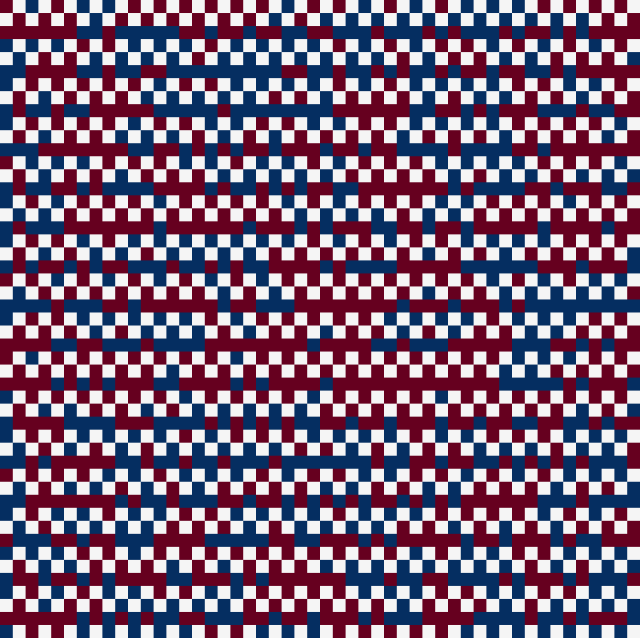
Give the GLSL for this pattern, as a WebGL 2 fragment shader.

```glsl
#version 300 es
precision highp float;
// Woven check: white squares staggered in row pairs, parted by solid bands of red and blue.

#define COLUMNS 50.0
#define ROWS 49.0
#define RED_SHARE 0.545
#define RUN_LENGTH 5.0
#define RUN_CHANCE 0.42
#define STRAND_CHANCE 0.40
#define SEED 17u

uniform vec2 u_resolution;
out vec4 fragColor;

const vec3 RED = vec3(0.40, 0.00, 0.12);
const vec3 BLUE = vec3(0.02, 0.18, 0.38);
const vec3 WHITE = vec3(0.96);

// Integer hash of a cell and a channel, from 0 to 1.
float hash(vec2 cell, uint channel) {
    uvec2 q = uvec2(ivec2(cell) + 64);
    uint h = q.x * 1597334677u ^ q.y * 3812015801u ^ (channel + SEED) * 2798796415u;
    h = (h ^ (h >> 16)) * 2246822519u;
    h = (h ^ (h >> 13)) * 3266489917u;
    return float((h ^ (h >> 16)) >> 8) / 16777216.0;
}

// Red or blue: part horizontal run, part vertical strand, part chance.
vec3 yarnColor(vec2 cell) {
    float band = floor(cell.y / 3.0);
    float start = floor(hash(vec2(0.0, band), 1u) * RUN_LENGTH);
    float run = floor((cell.x + start) / RUN_LENGTH);
    float pick = hash(cell, 2u);
    float value = hash(cell, 3u);
    if (pick < RUN_CHANCE) {
        value = hash(vec2(run, band), 4u);
    } else if (pick < RUN_CHANCE + STRAND_CHANCE) {
        value = hash(vec2(cell.x, band), 5u);
    }
    return value < RED_SHARE ? RED : BLUE;
}

// Rows count from the top: white on odd columns, white on even columns, solid.
vec3 cellColor(vec2 cell) {
    cell.y = ROWS - 1.0 - cell.y;
    float rowKind = mod(cell.y, 3.0);
    float parity = mod(cell.x + rowKind, 2.0);
    bool isWhite = rowKind < 1.5 && parity > 0.5;
    return isWhite ? WHITE : yarnColor(cell);
}

void main() {
    vec2 grid = vec2(COLUMNS, ROWS);
    vec2 pixel = grid / u_resolution;
    vec2 position = gl_FragCoord.xy * pixel;

    // Blend the cells under the pixel by the area each one covers.
    vec2 low = floor(position - 0.5 * pixel);
    vec2 high = floor(position + 0.5 * pixel);
    vec2 cover = clamp(fract(position + 0.5 * pixel) / pixel, 0.0, 1.0);
    vec3 lower = mix(cellColor(low), cellColor(vec2(high.x, low.y)), cover.x);
    vec3 upper = mix(cellColor(vec2(low.x, high.y)), cellColor(high), cover.x);
    fragColor = vec4(mix(lower, upper, cover.y), 1.0);
}
```
